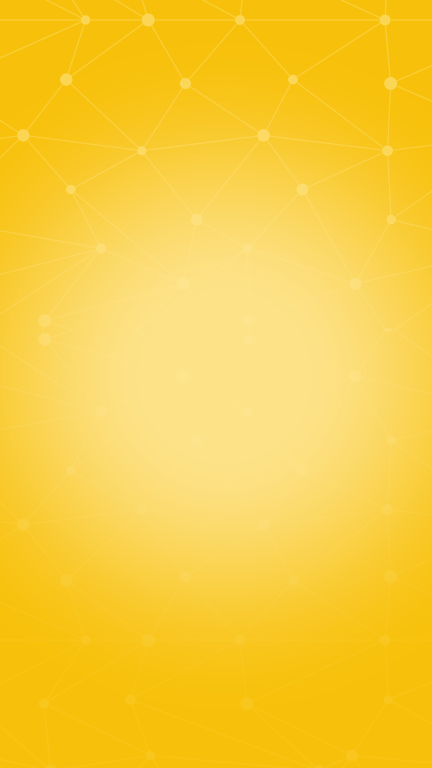
Give the GLSL for this background, as a Shadertoy shader.

```glsl
const float ASPECT = 16.0 / 9.0;             // canvas height in widths
const vec3 GOLD = vec3(0.970, 0.757, 0.045);
const vec3 GLOW = vec3(0.992, 0.886, 0.535);
const vec3 CREAM = vec3(1.0, 0.915, 0.60);
const vec2 GLOW_CENTRE = vec2(0.521, 0.870); // y is measured down from the top
const vec2 GLOW_RADII = vec2(0.162, 0.775);  // flat core, outer reach
const float FOLD = 0.764;                    // the mesh mirrors at this depth
const vec2 CELL = vec2(0.2546, 0.1424);
const vec2 MESH_ORIGIN = vec2(0.139, 0.0463);
const vec2 SWAY = vec2(0.095, 0.0417);
const vec2 NODE_RADII = vec2(0.0105, 0.0150);
const float LINE_HALF_WIDTH = 0.0014;
const vec2 NODE_ALPHA = vec2(0.52, 0.12);    // top, bottom
const float LINE_STRENGTH = 0.62;
const float HALF_PI = 1.5707963;

// Lattice point with a wavy offset that differs from row to row.
vec2 nodePosition(vec2 id) {
    float row = id.y;
    float bend = 0.35 + 0.22 * (row - 2.0) * (row - 2.0);
    float evenWave = cos(HALF_PI * row) * cos(bend * id.x + 0.9 - 0.22 * row);
    float oddWave = mod(row, 2.0) * sin(row - 0.6) * sin(0.9 * id.x + 0.4);
    float lift = -cos(2.0 * HALF_PI * id.x) * sin(0.11 * row * row);
    return MESH_ORIGIN + id * CELL + SWAY * vec2(evenWave + oddWave, lift);
}

float segmentDistance(vec2 p, vec2 a, vec2 b) {
    vec2 ab = b - a;
    float t = clamp(dot(p - a, ab) / dot(ab, ab), 0.0, 1.0);
    return length(p - a - ab * t);
}

float coverage(float dist, float pixel) {
    return 1.0 - smoothstep(-0.6 * pixel, 0.6 * pixel, dist);
}

// Returns signed distances to the nearest line and the nearest node.
vec2 meshDistance(vec2 p) {
    vec2 home = floor((p - MESH_ORIGIN) / CELL);
    vec2 nearest = vec2(1.0);
    for (int j = -2; j <= 2; j++) {
        for (int i = -2; i <= 2; i++) {
            vec2 id = home + vec2(i, j);
            vec2 a = nodePosition(id);
            vec2 right = nodePosition(id + vec2(1, 0));
            vec2 below = nodePosition(id + vec2(0, 1));
            vec2 across = nodePosition(id + vec2(1, 1));
            bool evenRow = mod(id.y, 2.0) < 0.5;

            // Diagonals lean the other way on every second row.
            float line = segmentDistance(p, a, below);
            if (evenRow) {
                line = min(line, segmentDistance(p, a, right));
                line = min(line, segmentDistance(p, right, below));
            } else {
                line = min(line, segmentDistance(p, a, across));
            }
            float size = 0.5 + 0.5 * sin(2.4 * id.x + 1.7 * id.y - 1.0);
            float node = length(p - a) - mix(NODE_RADII.x, NODE_RADII.y, size);
            nearest = min(nearest, vec2(line - LINE_HALF_WIDTH, node));
        }
    }
    return nearest;
}

void mainImage(out vec4 fragColor, in vec2 fragCoord) {
    vec2 uv = fragCoord / iResolution.xy;
    vec2 p = vec2(uv.x, (1.0 - uv.y) * ASPECT);
    float pixel = 1.0 / iResolution.x;

    // Soft round glow on gold
    float glow = 1.0 - smoothstep(GLOW_RADII.x, GLOW_RADII.y, length(p - GLOW_CENTRE));
    vec3 color = mix(GOLD, GLOW, glow);

    // Mirrored mesh, fading downwards
    vec2 mesh = meshDistance(vec2(p.x, FOLD - abs(p.y - FOLD)));
    float fade = mix(NODE_ALPHA.x, NODE_ALPHA.y, smoothstep(0.1, 1.5, p.y));
    float ink = max(coverage(mesh.x, pixel) * LINE_STRENGTH, coverage(mesh.y, pixel));
    color = mix(color, CREAM, ink * fade);

    fragColor = vec4(color, 1.0);
}
```
